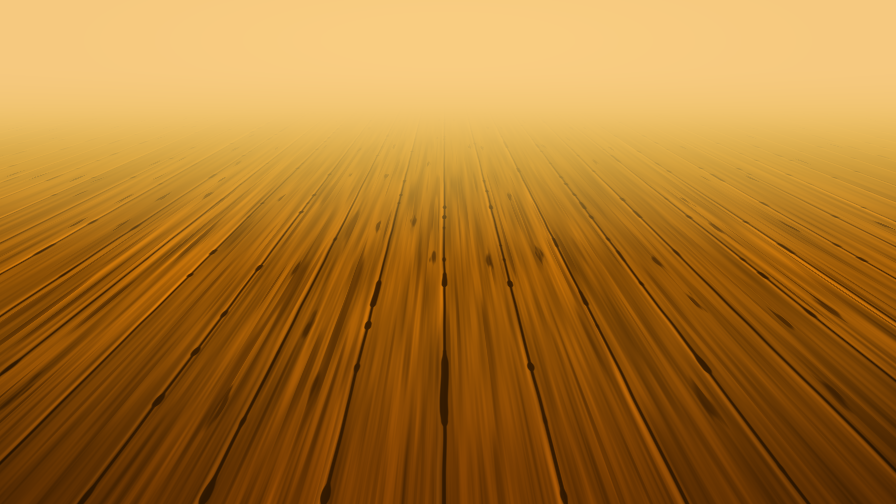
This background is drawn by a Shadertoy shader. Its source:

```glsl
// A plank floor running toward a high vanishing point and dissolving in amber haze.
// Each floor point is projected to (plank, depth) coordinates; stretched value noise
// makes the grain, and rounding the plank coordinate gives the worn seams.

#define HORIZON 0.954      // height of the vanishing point
#define CENTER 0.496       // its horizontal place, as a share of the width
#define PLANK_SLOPE 0.2525 // plank width gained per unit below the horizon
#define SEAM_WIDTH 0.017   // half width of a seam, in planks
#define GRAIN 0.62         // strength of the wood grain
#define KNOT_CHANCE 0.34   // share of floor cells holding a dark gouge
#define HAZE_TOP vec3(0.962, 0.785, 0.495)
#define HAZE_LOW vec3(0.900, 0.725, 0.310)
#define WOOD_FAR vec3(0.610, 0.350, 0.024)
#define WOOD_NEAR vec3(0.445, 0.222, 0.008)
#define SEAM_COLOR vec3(0.170, 0.085, 0.004)

float hash(vec2 p) {
    vec3 q = fract(p.xyx * 0.1031);
    q += dot(q, q.yzx + 33.33);
    return fract((q.x + q.y) * q.z);
}

float noise(vec2 p) {
    vec2 i = floor(p), f = fract(p);
    f = f * f * (3.0 - 2.0 * f);
    return mix(mix(hash(i), hash(i + vec2(1, 0)), f.x),
               mix(hash(i + vec2(0, 1)), hash(i + vec2(1, 1)), f.x), f.y);
}

// Layered streaks; layers too fine for the pixel size fade out.
float woodGrain(vec2 floorPos, float pixel) {
    float sum = 0.0, weight = 0.34;
    vec2 freq = vec2(9.0, 1.6);
    for (int i = 0; i < 4; i++) {
        float visible = 1.0 - smoothstep(0.35, 1.1, freq.x * pixel);
        sum += weight * visible * (noise(floorPos * freq + float(i) * 17.3) - 0.5);
        freq *= vec2(2.1, 1.75);
        weight *= 0.88;
    }
    return sum;
}

// Dark elongated gouges, at most one per cell of each plank.
float gouges(vec2 floorPos, float plank) {
    vec2 cell = vec2(plank, floor(floorPos.y * 2.6));
    vec2 local = vec2(floorPos.x - plank, fract(floorPos.y * 2.6));
    vec2 place = vec2(0.15 + 0.7 * hash(cell + 3.1), 0.3 + 0.4 * hash(cell + 8.7));
    float ragged = noise(floorPos * vec2(28.0, 16.0)) - 0.5;
    float r = length((local - place) / vec2(0.055, 0.20)) + 1.1 * ragged;
    return step(hash(cell + 21.0), KNOT_CHANCE) * (1.0 - smoothstep(0.3, 1.1, r));
}

vec3 floorColor(vec2 p, float centerX, float fall) {
    // Perspective projection
    float width = PLANK_SLOPE * fall;
    float across = (p.x - centerX) / width;
    vec2 floorPos = vec2(across, 1.0 / fall);
    float pixel = length(vec2(1.0, PLANK_SLOPE * across)) / (width * iResolution.y);
    float plank = floor(across);
    float tone = hash(vec2(plank, 5.0));

    // Base tone and grain, shifted per plank
    vec3 color = mix(WOOD_FAR, WOOD_NEAR, smoothstep(0.38, 1.0, fall));
    vec2 grainPos = floorPos + vec2(0.0, plank * 7.31);
    float grain = woodGrain(grainPos, pixel);
    color *= 0.95 + 0.13 * tone + GRAIN * (0.75 + 0.5 * tone) * grain * 1.6;

    // Long dark streaks and gouges
    float streak = smoothstep(0.66, 0.88, noise(grainPos * vec2(17.0, 1.9) + 40.0));
    streak *= 1.0 - smoothstep(0.3, 1.0, 17.0 * pixel);
    color = mix(color, SEAM_COLOR * 1.3, streak * (0.2 + 0.35 * tone));
    color = mix(color, SEAM_COLOR * 1.2, 0.62 * gouges(floorPos, plank));

    // Seams with chipped edges and a lit rim
    float seamId = round(across);
    float offset = across - seamId;
    offset += 0.014 * (noise(vec2(floorPos.y * 9.0, seamId * 5.3)) - 0.5);
    float chip = smoothstep(0.70, 0.92, noise(vec2(floorPos.y * 15.0, seamId * 9.7)));
    float halfWidth = SEAM_WIDTH + 0.026 * chip;
    float seam = 1.0 - smoothstep(halfWidth - pixel, halfWidth + pixel, abs(offset));
    seam *= min(1.0, 2.0 * halfWidth / pixel);
    float rim = exp(-pow((offset + 0.052) / (0.02 + 0.5 * pixel), 2.0));
    color += vec3(0.15, 0.085, 0.012) * rim;
    return mix(color, SEAM_COLOR, 0.88 * seam);
}

void mainImage(out vec4 fragColor, in vec2 fragCoord) {
    vec2 uv = fragCoord / iResolution.xy;
    vec2 p = fragCoord / iResolution.y;
    float centerX = CENTER * iResolution.x / iResolution.y;
    float down = 1.0 - uv.y;
    float side = abs(uv.x - 0.5) * 2.0;

    // Haze with a faint glow at the upper middle
    vec3 haze = mix(HAZE_TOP, HAZE_LOW, smoothstep(0.13, 0.36, down));
    vec2 glowPos = (uv - vec2(0.5, 0.92)) / vec2(0.35, 0.14);
    haze += vec3(0.016, 0.020, 0.012) * exp(-dot(glowPos, glowPos));

    // Floor emerging from the haze, darker in the near corners
    float fall = max(HORIZON - uv.y, 0.08);
    vec3 wood = floorColor(p, centerX, fall);
    wood *= 1.0 - 0.26 * side * side * smoothstep(0.45, 1.0, down);
    float clarity = smoothstep(0.20, 0.56, down);
    vec3 color = mix(haze, wood, clarity);

    fragColor = vec4(clamp(color, 0.0, 1.0), 1.0);
}
```
